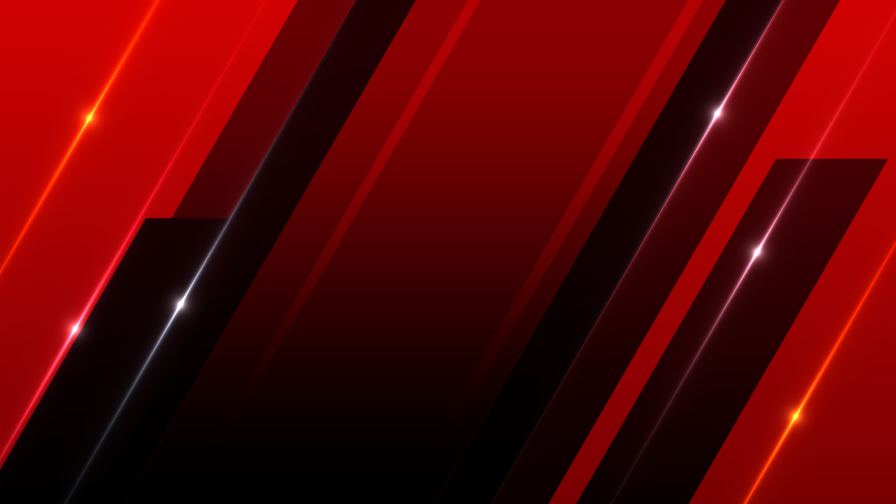
Give the GLSL for this background, as a Shadertoy shader.

```glsl
// Slanted red and black panels crossed by glowing light streaks.

// Lengths are in canvas heights; "lane" is where a slanted line meets the bottom edge.
const float SLOPE = 0.579;          // sideways shift per unit of height
const float SLANT_COS = 0.865;      // lane distance to true distance
const float CORE_WIDTH = 0.0028;
const float GLOW_WIDTH = 0.016;
const float HEAD_SIZE = 0.009;
const float LEFT_BOX_TOP = 0.567;
const float RIGHT_BOX_TOP = 0.685;

const vec3 RED_TOP = vec3(0.82, 0.005, 0.008);
const vec3 RED_LOW = vec3(0.47, 0.0, 0.008);
const vec3 CENTRE_RED = vec3(0.55, 0.0, 0.006);
const vec3 WINE = vec3(0.40, 0.0, 0.012);
const vec3 NEAR_BLACK = vec3(0.13, 0.0, 0.008);
const vec3 BOX_RED = vec3(0.27, 0.0, 0.012);
const vec3 STRIPE_RED = vec3(0.15, 0.005, 0.005);

struct Streak {
    vec2 place;    // lane, height of the bright head
    vec3 tint;
    vec3 headTint;
    float fade;    // fall-off along the line
};

const int STREAK_COUNT = 6;
const vec3 ORANGE = vec3(1.0, 0.34, 0.0);
const vec3 YELLOW = vec3(1.0, 0.85, 0.25);
const vec3 PINK = vec3(0.85, 0.22, 0.38);
const vec3 ROSE = vec3(0.72, 0.42, 0.56);
const vec3 ICE = vec3(0.48, 0.56, 0.68);
const vec3 WHITE = vec3(1.0, 0.95, 1.0);
const Streak STREAKS[STREAK_COUNT] = Streak[](
    Streak(vec2(-0.266, 0.766), ORANGE, YELLOW, 3.2),
    Streak(vec2(-0.052, 0.347), PINK, WHITE, 3.8),
    Streak(vec2(0.129, 0.396), ICE, WHITE, 4.2),
    Streak(vec2(0.975, 0.775), ROSE, WHITE, 4.2),
    Streak(vec2(1.213, 0.500), ROSE, WHITE, 4.5),
    Streak(vec2(1.478, 0.174), ORANGE, YELLOW, 3.2)
);

// Soft step from 0 to 1 across an edge
float edge(float at, float x) {
    float blur = 0.75 / iResolution.y;
    return smoothstep(at - blur, at + blur, x);
}

float band(float from, float to, float x) {
    return edge(from, x) - edge(to, x);
}

vec3 streakLight(Streak streak, vec2 p, float lane) {
    float across = abs(lane - streak.place.x) * SLANT_COS;
    float along = abs(p.y - streak.place.y) / SLANT_COS;
    vec2 head = vec2(streak.place.x + SLOPE * streak.place.y, streak.place.y);
    float fade = exp(-along * streak.fade);
    float core = exp(-across / CORE_WIDTH) * fade;
    float glow = 0.22 * exp(-across / GLOW_WIDTH) * fade;
    float spark = exp(-length(p - head) / HEAD_SIZE);
    float hotLine = 0.6 * exp(-across / CORE_WIDTH - along * 14.0);
    return streak.tint * (core + glow) + streak.headTint * (spark + hotLine);
}

void mainImage(out vec4 fragColor, in vec2 fragCoord) {
    vec2 p = fragCoord / iResolution.y;
    float lane = p.x - SLOPE * p.y;
    float rise = smoothstep(0.0, 1.0, p.y);

    // Bright outer panels
    vec3 red = mix(RED_LOW, RED_TOP, p.y);
    vec3 color = red;

    // Left wine strip and dark band
    color = mix(color, WINE * rise, band(0.012, 0.127, lane));
    color = mix(color, NEAR_BLACK * rise, band(0.127, 0.247, lane));

    // Centre panel with two thin stripes
    vec3 centre = CENTRE_RED * rise;
    float stripes = band(0.350, 0.374, lane) + band(0.787, 0.816, lane);
    centre += STRIPE_RED * stripes * smoothstep(0.08, 0.75, p.y);
    color = mix(color, centre, band(0.247, 0.861, lane));

    // Right dark band and its wine side
    color = mix(color, NEAR_BLACK * rise, band(0.861, 0.975, lane));
    color = mix(color, WINE * mix(0.12, 0.9, rise), band(0.975, 1.088, lane));

    // Flat-topped dark boxes
    float leftBox = band(-0.039, 0.180, lane) * (1.0 - edge(LEFT_BOX_TOP, p.y));
    color = mix(color, NEAR_BLACK * p.y * 1.2, leftBox);
    float rightBox = band(1.143, 1.366, lane) * (1.0 - edge(RIGHT_BOX_TOP, p.y));
    color = mix(color, BOX_RED * mix(0.12, 1.0, p.y / RIGHT_BOX_TOP), rightBox);

    // Light streaks
    for (int i = 0; i < STREAK_COUNT; i++) {
        color += streakLight(STREAKS[i], p, lane);
    }
    fragColor = vec4(clamp(color, 0.0, 1.0), 1.0);
}
```
